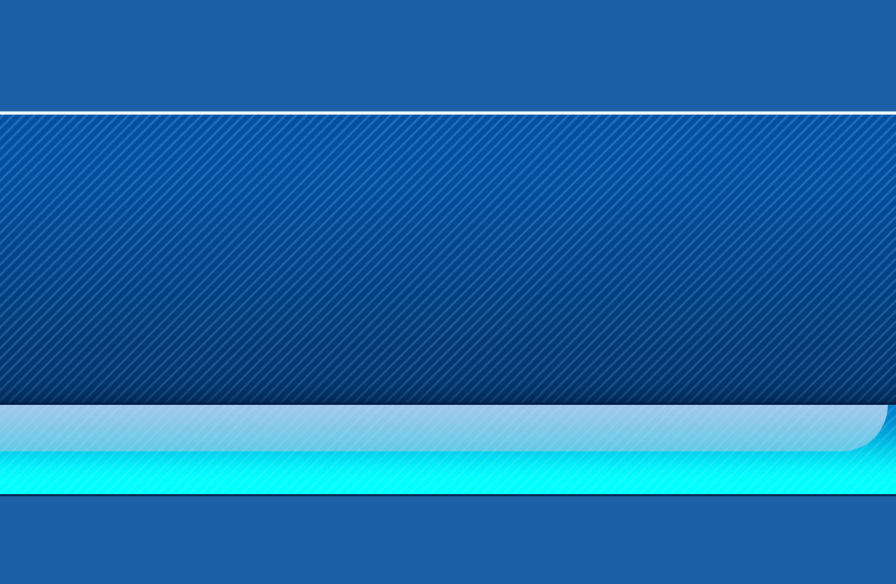
A Shadertoy shader for this background:

```glsl
// A flat blue page with a diagonally pinstriped banner, edged by a white rule,
// above a glowing cyan bar with a rounded glass highlight.
// Layers are masked by height, in units of the canvas height.

#define PANEL_TOP 0.8055
#define BAR_TOP 0.307
#define BAR_BOTTOM 0.153
#define GLOSS_RADIUS 0.080
#define GLOSS_INSET 0.014
#define STRIPE_PERIOD 0.01793
#define STRIPE_HALF_WIDTH 0.0027

const vec3 PAGE = vec3(0.107, 0.373, 0.655);
const vec3 PANEL_LIGHT = vec3(0.012, 0.315, 0.635);
const vec3 PANEL_DARK = vec3(0.008, 0.205, 0.425);
const vec3 NAVY = vec3(0.0, 0.10, 0.24);
const vec3 BAR_BLUE = vec3(0.0, 0.50, 0.80);
const vec3 BAR_CYAN = vec3(0.0, 1.0, 1.0);
const vec3 GLOSS_PALE = vec3(0.64, 0.78, 0.92);
const vec3 GLOSS_AQUA = vec3(0.38, 0.79, 0.90);

// Antialiased coverage of a signed distance (negative inside).
float cover(float dist, float pixel) {
    return 1.0 - smoothstep(-0.6 * pixel, 0.6 * pixel, dist);
}

// Horizontal rule centred on the given height.
float rule(float y, float height, float halfWidth, float pixel) {
    return cover(abs(y - height) - halfWidth, pixel);
}

// Thin lines rising to the right at 45 degrees.
float pinstripes(vec2 p, float pixel) {
    float offset = abs(fract((p.x - p.y) / STRIPE_PERIOD) - 0.5) * STRIPE_PERIOD;
    return 1.0 - smoothstep(STRIPE_HALF_WIDTH - pixel, STRIPE_HALF_WIDTH + pixel, offset);
}

void mainImage(out vec4 fragColor, in vec2 fragCoord) {
    vec2 p = fragCoord / iResolution.y;
    float pixel = 1.0 / iResolution.y;
    float aspect = iResolution.x / iResolution.y;
    float stripe = pinstripes(p, pixel);

    // Banner: vertical gradient, stripes and a shadow along its foot
    float panelRise = clamp((p.y - BAR_TOP) / (PANEL_TOP - BAR_TOP), 0.0, 1.0);
    vec3 panel = mix(PANEL_DARK, PANEL_LIGHT, smoothstep(-0.1, 1.0, panelRise));
    panel += stripe * vec3(0.105, 0.115, 0.095);
    panel = mix(panel, NAVY, 0.65 * exp(-(p.y - BAR_TOP) / 0.018) * step(BAR_TOP, p.y));

    // Bar: blue at the top, glowing cyan towards the bottom
    float barRise = clamp((p.y - BAR_BOTTOM) / (BAR_TOP - BAR_BOTTOM), 0.0, 1.0);
    vec3 bar = mix(BAR_CYAN, BAR_BLUE, smoothstep(0.12, 1.0, barRise));

    // Glass highlight with a rounded lower right corner
    vec2 corner = vec2(aspect - GLOSS_INSET - GLOSS_RADIUS, BAR_TOP);
    vec2 beyond = max(vec2(p.x - corner.x, corner.y - p.y), 0.0);
    float gloss = cover(length(beyond) - GLOSS_RADIUS, pixel);
    float glossRise = clamp(1.0 - (BAR_TOP - p.y) / GLOSS_RADIUS, 0.0, 1.0);
    bar = mix(bar, mix(GLOSS_AQUA, GLOSS_PALE, glossRise), gloss);
    bar = mix(bar, vec3(0.75, 0.95, 1.0), stripe * 0.13);

    // Stack the layers, then draw the rules between them
    vec3 color = mix(PAGE, bar, cover(BAR_BOTTOM - p.y, pixel));
    color = mix(color, panel, cover(BAR_TOP - p.y, pixel));
    color = mix(color, PAGE, cover(PANEL_TOP - p.y, pixel));
    color = mix(color, NAVY, 0.85 * rule(p.y, BAR_TOP + 0.002, 0.0016, pixel));
    color = mix(color, NAVY, 0.85 * rule(p.y, BAR_BOTTOM - 0.001, 0.0018, pixel));
    color = mix(color, vec3(0.96, 0.98, 1.0), rule(p.y, PANEL_TOP + 0.001, 0.0027, pixel));

    fragColor = vec4(color, 1.0);
}
```
